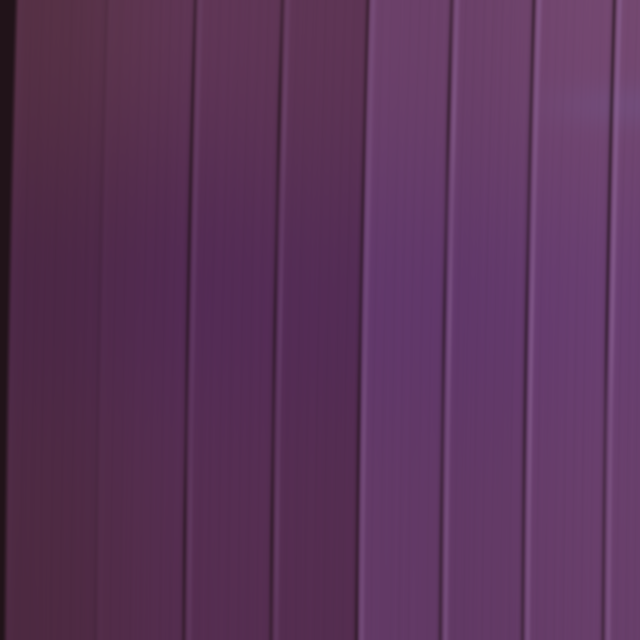
Write a WebGL 1 fragment shader that draws this texture.

```glsl
precision highp float;
// Plum-coloured wall cladding: seven upright panels with grooved, ridged seams.
uniform vec2 u_resolution;

const vec3 WINE   = vec3(0.315, 0.172, 0.268);
const vec3 PLUM   = vec3(0.335, 0.180, 0.318);
const vec3 VIOLET = vec3(0.388, 0.228, 0.400);
const vec3 SHADOW = vec3(0.130, 0.075, 0.100);
const vec3 SHEEN  = vec3(0.540, 0.380, 0.570);
const vec3 HAZE   = vec3(0.450, 0.340, 0.540);

const float FIRST_SEAM = 0.0078;  // left end of the first panel at the bottom
const float PANEL_WIDTH = 0.1427; // width of the leftmost panel
const float NARROWING = 0.0013;   // perspective shrink toward the right
const float STRIPES = 9.0;        // faint brushed stripes per panel

float hash(vec2 p) {
  return fract(sin(dot(p, vec2(127.1, 311.7))) * 43758.5453);
}

float noise(vec2 p) {
  vec2 i = floor(p);
  vec2 f = fract(p);
  f = f * f * (3.0 - 2.0 * f);
  return mix(mix(hash(i), hash(i + vec2(1.0, 0.0)), f.x),
             mix(hash(i + vec2(0.0, 1.0)), hash(i + vec2(1.0, 1.0)), f.x), f.y);
}

float bell(float x, float width) {
  return exp(-x * x / (width * width));
}

// Continuous panel index; whole numbers lie on the slightly bowed seams.
float panelCoord(vec2 uv) {
  float x = uv.x - FIRST_SEAM - uv.y * (0.007 + 0.011 * uv.y);
  float root = PANEL_WIDTH * PANEL_WIDTH - 4.0 * NARROWING * x;
  return (PANEL_WIDTH - sqrt(max(root, 0.0))) / (2.0 * NARROWING);
}

// Panel paint with a small tint difference between neighbours.
vec3 panelColor(float k) {
  float id = floor(k);
  float tint = mix(hash(vec2(id - 1.0, 3.0)), hash(vec2(id, 3.0)),
                   smoothstep(0.0, 0.04, k - id));
  vec3 color = mix(WINE, PLUM, smoothstep(0.3, 2.4, k));
  color = mix(color, VIOLET, smoothstep(3.98, 4.03, k));
  return color * (1.0 + 0.03 * (tint - 0.5));
}

// Broad light: warm top, bluer middle, brighter right side, hazy reflection.
vec3 addLighting(vec3 color, vec2 uv) {
  color += vec3(0.034, 0.026, 0.014) * smoothstep(0.55, 1.0, uv.y);
  color += vec3(-0.008, -0.010, 0.014) * bell(uv.y - 0.52, 0.22);
  color += vec3(0.034, 0.030, 0.028) * smoothstep(0.62, 1.0, uv.x)
         * (0.6 + 0.4 * uv.y);
  color += 0.016 * (noise(uv * vec2(4.0, 3.0)) - 0.5);
  float haze = bell(uv.y - 0.835, 0.035) * smoothstep(0.78, 1.0, uv.x);
  return mix(color, HAZE, 0.38 * haze);
}

// Fine vertical stripes and brushed grain.
float grain(float k, float y) {
  float stripe = bell(fract(k * STRIPES) - 0.5, 0.16);
  float fade = 0.5 + 0.5 * noise(vec2(floor(k * STRIPES), y * 5.0));
  float brushed = noise(vec2(k * 42.0, y * 3.0)) - 0.5;
  return 0.016 * brushed - 0.020 * stripe * fade;
}

// Dark groove followed by a lit ridge at the nearest seam.
vec3 addSeam(vec3 color, float k, vec2 uv, float pixel) {
  float seam = floor(k + 0.5);
  float d = (k - seam) * (PANEL_WIDTH - 2.0 * NARROWING * k);
  float strength = mix(0.22, 1.0, smoothstep(1.0, 2.0, seam));
  float wear = 0.8 + 0.4 * noise(vec2(seam * 7.0, uv.y * 6.0));
  float groove = bell(d + 0.001, max(0.0038, pixel));
  float ridge = bell(d - 0.0075, max(0.0042, pixel));
  float lit = mix(0.18, 0.55, smoothstep(2.0, 6.0, seam));
  color = mix(color, SHADOW, 0.48 * strength * wear * groove);
  return mix(color, SHEEN, lit * strength * wear * ridge);
}

void main() {
  vec2 uv = gl_FragCoord.xy / u_resolution;
  float pixel = 1.0 / u_resolution.x;
  float k = panelCoord(uv);

  vec3 color = addLighting(panelColor(k), uv);
  color *= 1.0 + grain(k, uv.y);
  color = addSeam(color, k, uv, pixel);

  // Dark gap beyond the first panel
  float gap = 1.0 - smoothstep(-0.035, 0.035, k);
  color = mix(color, SHADOW, gap);

  gl_FragColor = vec4(color, 1.0);
}
```
